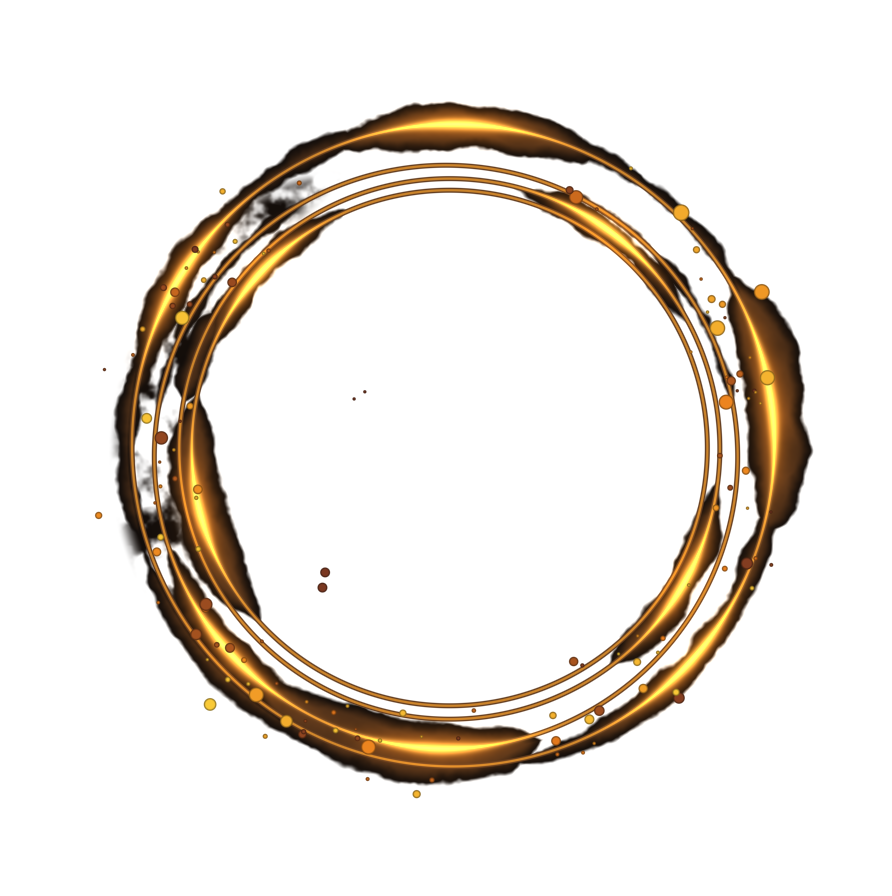
This background is drawn by a WebGL 2 fragment shader. Its source:

```glsl
#version 300 es
precision highp float;

uniform vec2 u_resolution;
out vec4 outColor;

// Rings: centre xy, radius
const vec3 RING_OUTER = vec3(0.008, 0.003, 0.360);
const vec3 RING_MID   = vec3(0.000, -0.010, 0.327);
const vec3 RING_SLIM  = vec3(0.004, -0.001, 0.303);
const vec3 RING_INNER = vec3(0.004, 0.000, 0.289);

const vec3 PAPER  = vec3(1.0);
const vec3 SOOT   = vec3(0.07, 0.05, 0.04);
const vec3 BROWN  = vec3(0.31, 0.19, 0.10);
const vec3 GOLD   = vec3(0.80, 0.52, 0.17);
const vec3 RUST   = vec3(0.48, 0.22, 0.13);
const vec3 AMBER  = vec3(0.92, 0.49, 0.11);
const vec3 YELLOW = vec3(0.98, 0.80, 0.22);
const vec3 ORANGE_LIGHT = vec3(0.72, 0.36, 0.03);
const vec3 CORE_LIGHT   = vec3(0.70, 0.62, 0.30);

const int SPARKS = 125;
const float SPARK_START = 115.0;
const float SPARK_SWEEP = 310.0;
const float EDGE_ROUGHNESS = 0.020;

float hash(vec2 p) {
    return fract(sin(dot(p, vec2(127.1, 311.7))) * 43758.5453);
}

float noise(vec2 p) {
    vec2 i = floor(p), f = fract(p);
    f = f * f * (3.0 - 2.0 * f);
    return mix(mix(hash(i), hash(i + vec2(1, 0)), f.x),
               mix(hash(i + vec2(0, 1)), hash(i + vec2(1, 1)), f.x), f.y);
}

float fbm(vec2 p) {
    float sum = 0.0, amp = 0.53;
    for (int i = 0; i < 4; i++) {
        sum += amp * noise(p);
        p = p * 2.03 + 7.1;
        amp *= 0.5;
    }
    return sum;
}

float fromRing(vec2 p, vec3 ring) {
    return length(p - ring.xy) - ring.z;
}

// Angular distance in degrees from a heading around the ring
float turn(vec2 p, vec3 ring, float heading) {
    vec2 q = p - ring.xy;
    return abs(mod(degrees(atan(q.y, q.x)) - heading + 180.0, 360.0) - 180.0);
}

// Distance to a brush stroke with rounded ends along a ring
float stroke(vec2 p, vec3 ring, float heading, float span, float offset, float halfWidth) {
    float t = turn(p, ring, heading) / span;
    float taper = max(1.0 - t * t * t * t, -1.5);
    return abs(fromRing(p, ring) - offset) - halfWidth * taper + 0.02 * max(t - 1.0, 0.0);
}

float strokes(vec2 p) {
    float d = stroke(p, RING_OUTER, 88.0, 24.0, -0.001, 0.025);
    d = min(d, stroke(p, RING_OUTER, 8.0, 24.0, 0.006, 0.031));
    d = min(d, stroke(p, RING_OUTER, 48.0, 24.0, 0.004, 0.009));
    d = min(d, stroke(p, RING_OUTER, -42.0, 36.0, 0.003, 0.015));
    d = min(d, stroke(p, RING_OUTER, -102.0, 29.0, -0.015, 0.033));
    d = min(d, stroke(p, RING_OUTER, -138.0, 26.0, 0.006, 0.009));
    d = min(d, stroke(p, RING_OUTER, 149.0, 23.0, 0.000, 0.018));
    d = min(d, stroke(p, RING_OUTER, 120.0, 16.0, 0.002, 0.011));
    d = min(d, stroke(p, RING_OUTER, 181.0, 18.0, 0.006, 0.011));
    d = min(d, stroke(p, RING_MID, -139.0, 22.0, 0.000, 0.018));
    d = min(d, stroke(p, RING_MID, -112.0, 24.0, -0.008, 0.009));
    d = min(d, stroke(p, RING_MID, 145.0, 28.0, 0.000, 0.006));
    d = min(d, stroke(p, RING_MID, 38.0, 26.0, 0.000, 0.005));
    d = min(d, stroke(p, RING_INNER, 195.0, 27.0, -0.001, 0.028));
    d = min(d, stroke(p, RING_INNER, 138.0, 23.0, 0.002, 0.014));
    d = min(d, stroke(p, RING_INNER, 160.0, 10.0, 0.012, 0.017));
    d = min(d, stroke(p, RING_SLIM, 52.0, 24.0, -0.002, 0.012));
    return min(d, stroke(p, RING_SLIM, -31.0, 23.0, -0.002, 0.018));
}

// Thin gold line with a brown rim
void drawRing(inout vec3 color, vec2 p, vec3 ring, float aa) {
    float d = abs(fromRing(p, ring));
    color = mix(color, BROWN * 1.2, 1.0 - smoothstep(0.0028 - aa, 0.0028 + aa, d));
    color = mix(color, GOLD, 1.0 - smoothstep(0.0013 - aa, 0.0013 + aa, d));
}

// Hot spot stretched along a ring
vec3 flare(vec2 p, vec3 ring, float heading, float span) {
    float d = fromRing(p, ring), t = turn(p, ring, heading) / span;
    float along = exp(-t * t);
    return along * (ORANGE_LIGHT * exp(-abs(d) / 0.011)
         + CORE_LIGHT * exp(-d * d / (0.000008 + 0.00003 * along * along)));
}

void drawSpark(inout vec3 color, vec2 p, vec2 centre, float size, vec3 tint, float aa) {
    float d = length(p - centre) - size;
    vec3 fill = mix(tint * 0.55, tint, smoothstep(0.0, -0.0025, d));
    color = mix(color, fill, 1.0 - smoothstep(-aa, aa, d));
}

void main() {
    float scale = min(u_resolution.x, u_resolution.y);
    vec2 p = (gl_FragCoord.xy - 0.5 * u_resolution) / scale;
    float aa = 0.8 / scale;
    float grain = fbm(p * 26.0);
    vec3 color = PAPER;

    // Torn grey smoke on the left
    float haze = stroke(p, RING_MID, 168.0, 58.0, 0.008, 0.036);
    float smoke = smoothstep(0.47, 0.72, fbm(p * 30.0 + 19.0));
    color = mix(color, SOOT, smoke * smoothstep(0.008, -0.015, haze));

    // Scorched strokes
    float d = strokes(p) + (grain - 0.5) * EDGE_ROUGHNESS;
    vec3 burn = mix(SOOT, BROWN, smoothstep(0.0, -0.016, d) * (0.65 + 0.6 * grain));
    color = mix(color, burn, smoothstep(0.003, -0.002, d));

    drawRing(color, p, RING_OUTER, aa);
    drawRing(color, p, RING_MID, aa);
    drawRing(color, p, RING_SLIM, aa);
    drawRing(color, p, RING_INNER, aa);

    // Fiery highlights
    color += flare(p, RING_OUTER, 89.0, 13.0) + flare(p, RING_OUTER, 8.0, 15.0)
           + flare(p, RING_OUTER, 148.0, 12.0) + flare(p, RING_OUTER, -42.0, 13.0)
           + flare(p, RING_MID, -92.0, 14.0) + flare(p, RING_MID, -138.0, 13.0)
           + flare(p, RING_INNER, 194.0, 13.0) + flare(p, RING_INNER, 137.0, 12.0)
           + flare(p, RING_SLIM, -30.0, 12.0) + flare(p, RING_SLIM, 54.0, 12.0);
    color = min(color, 1.0);

    // Sparks scattered around the rings
    for (int i = 0; i < SPARKS; i++) {
        float id = float(i);
        float a = radians(SPARK_START + SPARK_SWEEP * hash(vec2(id, 1.0)));
        float r = 0.340 + 0.068 * (hash(vec2(id, 2.0)) + hash(vec2(id, 3.0)) - 1.0);
        float size = 0.0018 + 0.0075 * pow(hash(vec2(id, 4.0)), 2.5);
        float heat = hash(vec2(id, 5.0));
        vec3 tint = mix(mix(RUST, AMBER, min(heat * 2.0, 1.0)), YELLOW, max(heat * 2.0 - 1.0, 0.0));
        drawSpark(color, p, r * vec2(cos(a), sin(a)), size, tint, aa);
    }

    // Two stray pairs inside the rings
    for (int i = 0; i < 4; i++) {
        float pair = float(i / 2), side = float(i % 2) - 0.5;
        vec2 centre = mix(vec2(-0.137, -0.148), vec2(-0.097, 0.059), pair)
                    + side * mix(vec2(0.003, 0.017), vec2(0.012, 0.008), pair);
        drawSpark(color, p, centre, mix(0.0055, 0.0018, pair), RUST, aa);
    }

    outColor = vec4(color, 1.0);
}
```
